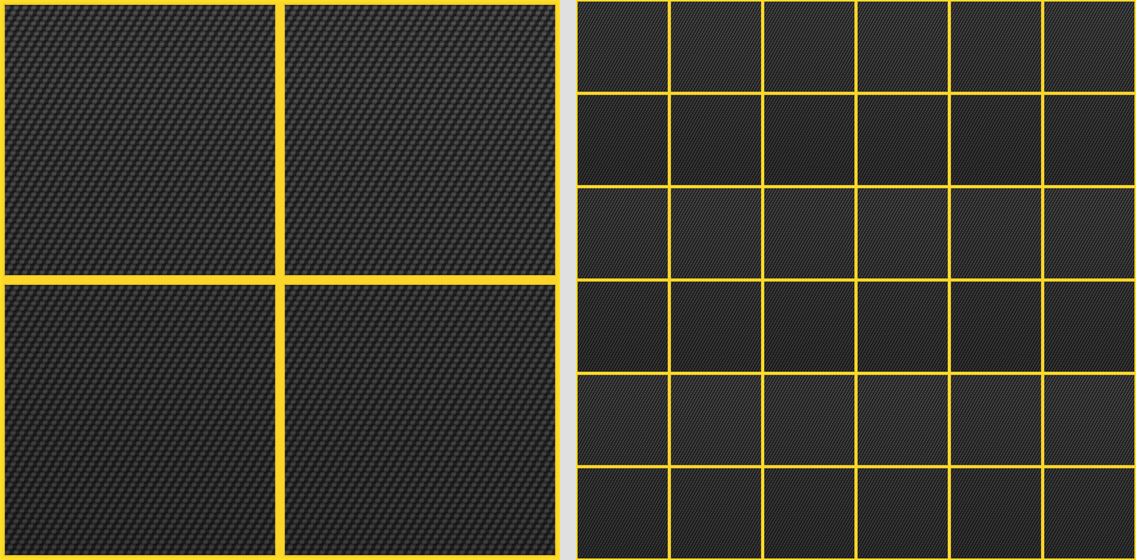
Left: one tile. Right: repeated 3 by 3.
A three.js fragment shader for this pattern:

```glsl
varying vec2 vUv;

// Twill weave: short rounded threads, each row stepped a third of a period
float twill(vec2 uv) {
  vec2 cell = uv * vec2(64.0, 108.0);
  float row = floor(cell.y);
  float along = fract(cell.x - row / 3.0) - 0.5;
  float across = fract(cell.y) - 0.5;
  float raised = 1.0 - smoothstep(0.16, 0.36, abs(along - 0.15 * across));
  float roundness = 0.5 + 0.5 * cos(6.28318 * across);
  return mix(0.125, 0.265, raised) * mix(0.68, 1.08, roundness);
}

// Distance to the nearest line of a grid with two panels each way
float gridDistance(vec2 uv) {
  vec2 toLine = 0.25 - abs(fract(uv * 2.0) - 0.5) * 0.5;
  return min(toLine.x, toLine.y);
}

void main() {
  // Soft light falling from the upper right
  float light = 0.84 + 0.27 * vUv.y + 0.05 * vUv.x;
  vec3 color = vec3(twill(vUv) * light);

  // Yellow dividers, slightly brighter along the outer rim
  vec2 toRim = 0.5 - abs(vUv - 0.5);
  float rim = 1.0 - smoothstep(0.001, 0.005, min(toRim.x, toRim.y));
  vec3 yellow = mix(vec3(0.99, 0.84, 0.16), vec3(1.0, 0.88, 0.16), rim);
  float divider = 1.0 - smoothstep(0.0075, 0.0093, gridDistance(vUv));

  gl_FragColor = vec4(mix(color, yellow, divider), 1.0);
}
```
